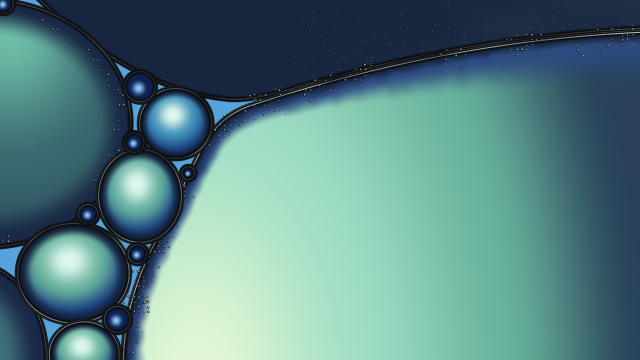
A Shadertoy shader for this background:

```glsl
const vec3 INK = vec3(0.035, 0.045, 0.06);
const vec3 GLINT = vec3(0.80, 0.82, 0.78);
const vec3 SKY = vec3(0.34, 0.64, 0.86);
const vec3 NAVY = vec3(0.10, 0.16, 0.27);
const vec3 BLUE = vec3(0.17, 0.29, 0.50);
const vec3 SLATE = vec3(0.16, 0.26, 0.35);
const vec3 TEAL = vec3(0.40, 0.69, 0.61);
const vec3 MINT = vec3(0.62, 0.87, 0.77);
const vec3 PALE = vec3(0.89, 0.97, 0.83);
const float FILM = 0.010;     // width of the dark film around each bubble
const float SPECK_CELL = 0.014;
const float DUST_CELL = 0.009;

// Large side bubbles and the oval chain: centre, radii
const vec4 LEFT = vec4(-0.046, 0.657, 0.407, 0.342);
const vec4 CORNER = vec4(-0.093, 0.005, 0.220, 0.266);
const vec4 OVALS[4] = vec4[4](
    vec4(0.488, 0.657, 0.098, 0.095), vec4(0.389, 0.456, 0.113, 0.127),
    vec4(0.204, 0.241, 0.153, 0.136), vec4(0.234, 0.016, 0.095, 0.088));
// Beads wedged between them: centre, radius
const vec3 BEADS[7] = vec3[7](
    vec3(0.389, 0.759, 0.040), vec3(0.373, 0.604, 0.025),
    vec3(0.245, 0.405, 0.025), vec3(0.326, 0.113, 0.034),
    vec3(0.382, 0.294, 0.024), vec3(0.523, 0.519, 0.016),
    vec3(0.010, 0.990, 0.025));

float hash(vec2 p) {
    vec3 q = fract(p.xyx * 0.1031);
    q += dot(q, q.yzx + 33.33);
    return fract((q.x + q.y) * q.z);
}

float noise(vec2 p) {
    vec2 i = floor(p), f = fract(p);
    f = f * f * (3.0 - 2.0 * f);
    return mix(mix(hash(i), hash(i + vec2(1, 0)), f.x),
               mix(hash(i + vec2(0, 1)), hash(i + vec2(1, 1)), f.x), f.y);
}

float smoothMax(float a, float b, float k) {
    float h = max(k - abs(a - b), 0.0) / k;
    return max(a, b) + 0.25 * h * h * k;
}

float fill(float d) {
    float w = 0.75 / iResolution.y;
    return 1.0 - smoothstep(-w, w, d);
}

float ellipse(vec2 p, vec4 e) {
    vec2 q = p - e.xy;
    float k = length(q / e.zw);
    return k * (k - 1.0) / max(length(q / (e.zw * e.zw)), 1e-4);
}

// Upper edge of the main bubble
float crest(float x) { return 0.912 - 0.132 * (x - 1.95) * (x - 1.95); }

float mainBubble(vec2 p) {
    float slope = 0.264 * (1.95 - p.x);
    float top = (p.y - crest(p.x)) / sqrt(1.0 + slope * slope);
    float edge = smoothMax(0.345, 0.394 + 0.498 * (p.y - 0.248), 0.08);
    return smoothMax(top, (edge - p.x) * 0.9, 0.07);
}

float upperBubble(vec2 p) {
    float x = min(p.x, 0.694) - 0.694;
    float low = smoothMax(crest(p.x) + 0.015, 0.724 + 0.82 * x * x, 0.03);
    return (low - p.y) / sqrt(1.0 + 2.7 * x * x);
}

// Dark film, bubble body and thin reflections along its edge
vec3 paint(vec3 col, vec3 body, float d, float shine) {
    col = mix(col, INK, fill(d - FILM));
    body = mix(INK, body, smoothstep(0.0, 0.010, -d));
    col = mix(col, body, fill(d + 0.001));
    col = mix(col, GLINT, shine * fill(abs(d - 0.002) - 0.0013));
    return mix(col, GLINT, 0.35 * shine * fill(abs(d - 0.0075) - 0.0008));
}

// Tiny scattered bubbles with a dark ring and a lit core
vec3 specks(vec3 col, vec2 p, float cell, float amount) {
    vec2 id = floor(p / cell);
    float size = mix(0.12, 0.32, hash(id + 7.0));
    vec2 centre = mix(vec2(0.35), vec2(0.65), vec2(hash(id + 19.0), hash(id + 41.0)));
    vec2 q = fract(p / cell) - centre;
    float on = step(1.0 - amount, hash(id));
    col = mix(col, INK, 0.75 * on * fill((length(q) - size) * cell));
    return mix(col, GLINT, 0.8 * on * fill((length(q - 0.05) - 0.5 * size) * cell));
}

void mainImage(out vec4 fragColor, in vec2 fragCoord) {
    vec2 p = fragCoord / iResolution.y;
    float shine = mix(0.15, 0.75, noise(p * 14.0));

    // Dark upper bubble with drifting dust
    float d = upperBubble(p);
    float haze = noise(p * vec2(5.0, 14.0)) * smoothstep(0.7, 1.5, p.x);
    vec3 body = mix(NAVY * 0.9, SLATE * 0.85, 0.3 * haze + 0.25 * smoothstep(0.9, 1.7, p.x));
    float dust = smoothstep(0.7, 1.0, p.x) * exp(d * 14.0) * noise(p * 9.0);
    body = mix(body, specks(body, p, DUST_CELL, 0.5 * dust), 0.4);
    vec3 col = paint(SKY, body, d, 0.5 * shine);

    // Large left bubble and the one in the lower corner
    d = ellipse(p, LEFT);
    float t = length((p - vec2(0.03, 0.92)) * vec2(1.0, 0.8));
    body = mix(TEAL * 1.08, vec3(0.22, 0.40, 0.43), smoothstep(0.0, 0.33, t));
    body = mix(body, NAVY, smoothstep(0.32, 0.56, t));
    body = mix(NAVY, body, smoothstep(0.015, 0.10, -d));
    body = specks(body, p, SPECK_CELL, 0.15 * smoothstep(-0.06, -0.02, d));
    col = paint(col, body, d, 0.6 * shine);
    d = ellipse(p, CORNER);
    body = mix(NAVY, vec3(0.24, 0.43, 0.48), smoothstep(0.02, 0.12, -d));
    col = paint(col, body, d, 0.6 * shine);

    // Main bubble: pale lower left to slate on the right
    d = mainBubble(p);
    t = length((p - vec2(0.55, -0.1)) * vec2(1.0, 0.6));
    body = mix(PALE, MINT, smoothstep(0.02, 0.5, t));
    body = mix(body, TEAL, smoothstep(0.42, 0.92, t));
    body = mix(body, SLATE, smoothstep(0.85, 1.25, t));
    float rim = -d + 0.008 * (noise(p * 32.0) - 0.5);
    float reach = mix(0.055, 0.15, smoothstep(0.6, 1.7, p.x));
    body = mix(BLUE, body, smoothstep(0.022, reach, rim));
    body = mix(NAVY, body, smoothstep(0.005, 0.03, rim));
    col = paint(col, body, d, min(1.0, shine + 0.3));
    float band = smoothstep(-0.055, -0.025, d) * (1.0 - smoothstep(0.015, 0.04, d));
    band *= smoothstep(0.25, 0.8, noise(p * 11.0));
    col = specks(col, p, SPECK_CELL, 0.55 * band);

    // Chain of glossy ovals
    for (int i = 0; i < 4; i++) {
        vec4 e = OVALS[i];
        vec2 q = (p - e.xy) / e.zw;
        float glow = length(q - vec2(-0.08, 0.25));
        vec3 tone = mix(TEAL, vec3(0.25, 0.56, 0.72), smoothstep(0.4, 0.65, e.y));
        body = mix(vec3(0.86, 0.97, 0.93), tone, smoothstep(0.05, 0.65, glow));
        body = mix(body, vec3(0.10, 0.25, 0.50), smoothstep(0.55, 1.1, glow));
        body = mix(body, NAVY * 0.8, smoothstep(0.72, 0.95, length(q)));
        col = paint(col, body, ellipse(p, e), shine);
    }

    // Small beads with a bright core
    for (int i = 0; i < 7; i++) {
        vec3 b = BEADS[i];
        vec2 q = (p - b.xy) / b.z;
        float core = smoothstep(0.65, 0.0, length(q - vec2(-0.1, -0.1)));
        body = mix(vec3(0.06, 0.13, 0.32), vec3(0.55, 0.80, 0.98), core);
        col = paint(col, body, (length(q) - 1.0) * b.z, 0.5 * shine);
    }
    fragColor = vec4(col, 1.0);
}
```
